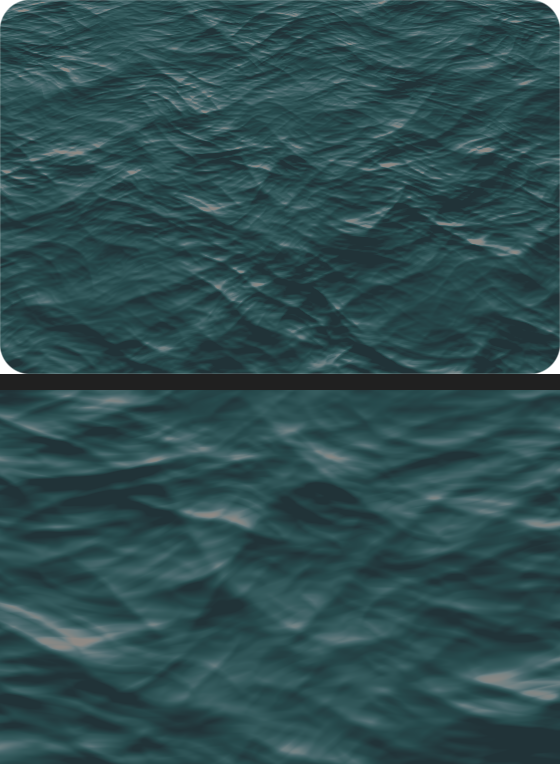
Top: the whole. Bottom: its middle third, enlarged.
Write a Shadertoy shader that draws this texture.

```glsl
// Choppy teal sea at dusk, seen obliquely on a card with rounded corners.
// Ridged gradient noise in crossing directions gives sharp, sparse wave crests;
// their slope towards the viewer is shaded through a ramp of water colours.

const float HORIZON = 2.4;        // height of the vanishing line, in canvas heights
const float DEPTH_STRETCH = 3.0;  // foreshortening of the water plane
const int   WAVE_LAYERS = 7;
const float BASE_FREQUENCY = 2.2;
const float FREQUENCY_STEP = 1.68;
const float CREST_STRETCH = 0.42; // below 1 lengthens the crests
const float CREST_SOFTNESS = 0.035;
const float CREST_FALLOFF = 3.0;  // higher values leave flatter troughs
const float STEEP_ANGLE = 0.85;   // crest direction of the largest waves
const float FLAT_ANGLE = 0.28;    // and of the smallest
const float SLOPE_STEP = 0.006;
const float SLOPE_GAIN = 1.12;
const float GLINT_GAIN = 0.5;
const float EXPOSURE = -0.24;
const float CORNER_RADIUS = 0.08;
const vec3  PAGE = vec3(1.0);

// Water colours from trough to glint, and the tone at which each one sits
const int STOPS = 6;
const vec3 WATER[STOPS] = vec3[STOPS](
    vec3(0.13, 0.20, 0.22), vec3(0.15, 0.29, 0.30), vec3(0.21, 0.36, 0.37),
    vec3(0.31, 0.43, 0.45), vec3(0.44, 0.51, 0.52), vec3(0.56, 0.54, 0.52));
const float TONE[STOPS] = float[STOPS](-1.3, -0.25, 0.44, 1.08, 1.8, 2.6);

vec2 hashGradient(vec2 cell) {
    vec3 h = fract(cell.xyx * vec3(0.1031, 0.1030, 0.0973));
    h += dot(h, h.yzx + 33.33);
    float angle = 6.2832 * fract((h.x + h.y) * h.z);
    return vec2(cos(angle), sin(angle));
}

float gradientNoise(vec2 p) {
    vec2 i = floor(p), f = p - i;
    vec2 u = f * f * f * (f * (f * 6.0 - 15.0) + 10.0);
    vec2 e = vec2(1.0, 0.0);
    float a = dot(hashGradient(i), f);
    float b = dot(hashGradient(i + e.xy), f - e.xy);
    float c = dot(hashGradient(i + e.yx), f - e.yx);
    float d = dot(hashGradient(i + e.xx), f - e.xx);
    return mix(mix(a, b, u.x), mix(c, d, u.x), u.y);
}

vec2 rotate(vec2 p, float angle) {
    float c = cos(angle), s = sin(angle);
    return vec2(c * p.x + s * p.y, c * p.y - s * p.x);
}

// Sum of ridged layers; large ones cross steeply, small ones lie flatter
float waveHeight(vec2 p) {
    p += 0.07 * vec2(gradientNoise(p * 3.0 + 7.0), gradientNoise(p * 3.0 + 41.0));
    float height = 0.0, frequency = BASE_FREQUENCY;
    for (int i = 0; i < WAVE_LAYERS; i++) {
        float layer = float(i);
        float side = i % 2 == 0 ? 1.0 : -1.0;
        float angle = side * mix(STEEP_ANGLE, FLAT_ANGLE, layer / float(WAVE_LAYERS - 1));
        vec2 q = rotate(p, angle) * frequency * vec2(CREST_STRETCH, 1.0);
        float n = gradientNoise(q + 17.3 * (layer + 1.0));
        float ridge = sqrt(n * n + CREST_SOFTNESS * CREST_SOFTNESS);
        float weight = 1.0 - 0.10 * abs(layer - 2.0);
        height += weight * exp(-CREST_FALLOFF * ridge) / (CREST_FALLOFF * frequency);
        frequency *= FREQUENCY_STEP;
    }
    return height;
}

vec3 waterColour(float tone) {
    vec3 colour = WATER[0];
    for (int i = 1; i < STOPS; i++) {
        float t = clamp((tone - TONE[i - 1]) / (TONE[i] - TONE[i - 1]), 0.0, 1.0);
        colour = mix(colour, WATER[i], t);
    }
    return colour;
}

float roundedBox(vec2 p, vec2 halfSize, float radius) {
    vec2 q = abs(p) - halfSize + radius;
    return length(max(q, 0.0)) + min(max(q.x, q.y), 0.0) - radius;
}

void mainImage(out vec4 fragColor, in vec2 fragCoord) {
    vec2 uv = fragCoord / iResolution.y;
    vec2 canvas = vec2(iResolution.x / iResolution.y, 1.0);
    vec2 centred = uv - 0.5 * canvas;

    // Project the canvas onto the water plane
    float depth = HORIZON / (HORIZON - uv.y);
    vec2 water = vec2(centred.x, DEPTH_STRETCH) * depth;

    // Near faces are dark, far faces reflect the sky
    float slope = (waveHeight(water + vec2(0.0, SLOPE_STEP))
                 - waveHeight(water - vec2(0.0, SLOPE_STEP))) / (2.0 * SLOPE_STEP);
    float chop = 1.0 + 0.9 * gradientNoise(water * vec2(2.2, 2.0) + 90.0);
    float tone = EXPOSURE - SLOPE_GAIN * chop * slope;

    // Faint diagonal swell, warm glints, and light falling off to the lower right
    tone += 0.8 * gradientNoise(rotate(water, 0.5) * vec2(2.5, 6.5) + 60.0);
    tone += GLINT_GAIN * smoothstep(0.9, 1.8, tone);
    tone += mix(-0.30, 0.32, uv.y) - 0.22 * centred.x;

    float edge = roundedBox(centred, 0.5 * canvas, CORNER_RADIUS);
    float pixel = 1.0 / iResolution.y;
    vec3 colour = mix(waterColour(tone), PAGE, smoothstep(-pixel, pixel, edge));
    fragColor = vec4(colour, 1.0);
}
```
